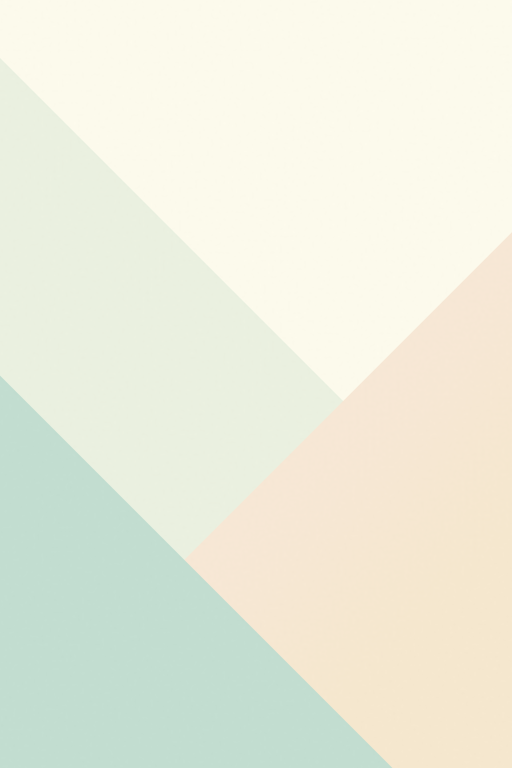
This background is drawn by a Shadertoy shader. Its source:

```glsl
#define CREAM vec3(0.988, 0.980, 0.925)
#define SAGE vec3(0.918, 0.941, 0.878)
#define TEAL vec3(0.761, 0.867, 0.816)
#define PEACH_ROSE vec3(0.967, 0.906, 0.835)
#define PEACH_GOLD vec3(0.961, 0.906, 0.808)
#define SAGE_EDGE 0.9245
#define TEAL_EDGE 0.5110
#define PEACH_EDGE 0.0310
#define RIM_WIDTH 0.0016
#define RIM_STRENGTH 0.012
#define GRAIN_SCALE 190.0
#define GRAIN_STRENGTH 0.005

// Pseudo-random unit gradient for a lattice cell
vec2 latticeGradient(vec2 cell) {
    float angle = 6.2832 * fract(sin(dot(cell, vec2(127.1, 311.7))) * 43758.5);
    return vec2(cos(angle), sin(angle));
}

float gradientNoise(vec2 p) {
    vec2 cell = floor(p);
    vec2 f = fract(p);
    vec2 blend = f * f * f * (f * (f * 6.0 - 15.0) + 10.0);
    vec2 right = vec2(1.0, 0.0);
    vec2 up = vec2(0.0, 1.0);
    float a = dot(latticeGradient(cell), f);
    float b = dot(latticeGradient(cell + right), f - right);
    float c = dot(latticeGradient(cell + up), f - up);
    float d = dot(latticeGradient(cell + 1.0), f - 1.0);
    return mix(mix(a, b, blend.x), mix(c, d, blend.x), blend.y);
}

// Antialiased coverage, positive distance lies inside
float coverage(float dist, float pixel) {
    return clamp(0.5 + dist / pixel, 0.0, 1.0);
}

// Lay a flat sheet over the colour below, with a faint rim along its edge
vec3 laySheet(vec3 below, vec3 sheet, float dist, float pixel) {
    float rim = exp(-abs(dist) / RIM_WIDTH);
    return mix(below, sheet - RIM_STRENGTH * rim * vec3(1.0, 0.3, 0.3),
               coverage(dist, pixel));
}

void mainImage(out vec4 fragColor, in vec2 fragCoord) {
    // Canvas height is one unit
    vec2 p = fragCoord / iResolution.y;
    float pixel = 1.0 / iResolution.y;

    // Signed distances to the three diagonals
    float falling = p.x + p.y;
    float sageDist = (SAGE_EDGE - falling) * 0.7071;
    float tealDist = (TEAL_EDGE - falling) * 0.7071;
    float peachDist = (p.x - p.y + PEACH_EDGE) * 0.7071;

    // Peach warms from gold at the lower right to rose along its upper edge
    vec3 peach = mix(PEACH_ROSE, PEACH_GOLD, smoothstep(0.0, 0.3, peachDist));

    // Sheets from back to front
    vec3 color = laySheet(CREAM, SAGE, sageDist, pixel);
    color = mix(color, peach, coverage(peachDist, pixel));
    color = laySheet(color, TEAL, tealDist, pixel);

    // Paper grain
    color += GRAIN_STRENGTH * gradientNoise(p * GRAIN_SCALE);

    fragColor = vec4(color, 1.0);
}
```
